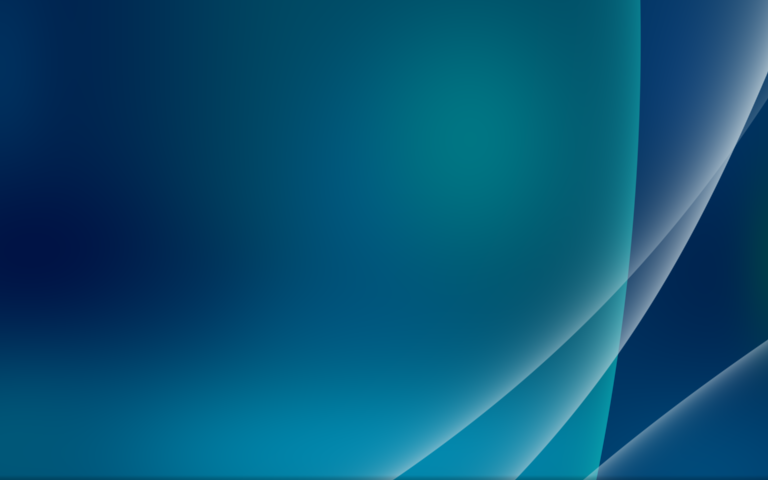
This background is drawn by a Shadertoy shader. Its source:

```glsl
const float ASPECT = 1.6;

// Curves: x as a cubic in y, coefficients in rising order
const vec4 VEIL_CURVE  = vec4(1.242, 0.202, -0.11, 0.0);
const vec4 ARC_CURVE   = vec4(1.073, 0.95, -0.55, 0.19);
const vec4 SWEEP_CURVE = vec4(0.819, 1.46, -0.80, 0.25);
const vec4 LOW_CURVE   = vec4(1.215, 1.17, 0.50, 0.0);

// Sheen widths and strengths, from bottom to top
const vec2 VEIL_WIDTH     = vec2(0.045, 0.060);
const vec2 VEIL_STRENGTH  = vec2(0.80, 0.55);
const vec2 ARC_WIDTH      = vec2(0.038, 0.080);
const vec2 ARC_STRENGTH   = vec2(0.58, 0.82);
const vec2 SWEEP_WIDTH    = vec2(0.034, 0.050);
const vec2 SWEEP_STRENGTH = vec2(0.60, 0.12);
const float LOW_WIDTH     = 0.024;
const float LOW_STRENGTH  = 0.50;

const vec3 NAVY       = vec3(0.00, 0.14, 0.31);
const vec3 INK        = vec3(0.00, 0.06, 0.26);
const vec3 SEA        = vec3(0.00, 0.28, 0.38);
const vec3 BLUE       = vec3(0.00, 0.32, 0.51);
const vec3 DUSK_BLUE  = vec3(0.00, 0.20, 0.38);
const vec3 ROYAL      = vec3(0.00, 0.21, 0.43);
const vec3 TEAL       = vec3(0.00, 0.47, 0.52);
const vec3 CYAN       = vec3(0.00, 0.54, 0.69);
const vec3 MOSS       = vec3(0.00, 0.26, 0.28);
const vec3 VEIL_LIGHT = vec3(0.04, 0.64, 0.68);
const vec3 PALE_LIGHT = vec3(0.78, 0.84, 0.87);

// Blend a soft elliptical pool of colour into the base
vec3 pool(vec3 base, vec3 tint, vec2 p, vec2 center, vec2 radius, float strength) {
    vec2 q = (p - center) / radius;
    return mix(base, tint, strength * exp(-dot(q, q)));
}

// Approximate signed distance to a curve, positive on its right
float curveDistance(vec2 p, vec4 c) {
    float x = c.x + p.y * (c.y + p.y * (c.z + p.y * c.w));
    float slope = c.y + p.y * (2.0 * c.z + 3.0 * c.w * p.y);
    return (p.x - x) / sqrt(1.0 + slope * slope);
}

// One crisp edge that fades out towards positive distance
float sheen(float d, float width, float pixel) {
    return smoothstep(-pixel, pixel, d) * exp(-max(d, 0.0) / width);
}

float ramp(vec2 ends, float t) {
    return mix(ends.x, ends.y, t);
}

vec3 leftPanel(vec2 p) {
    vec3 col = mix(NAVY, SEA, smoothstep(0.10, 0.65, p.x));
    col = pool(col, DUSK_BLUE, p, vec2(0.0, 0.85), vec2(0.10, 0.22), 0.8);
    col = pool(col, NAVY, p, vec2(0.36, 0.36), vec2(0.25, 0.16), 0.7);
    col = pool(col, INK, p, vec2(0.07, 0.46), vec2(0.25, 0.18), 0.9);
    col = pool(col, BLUE, p, vec2(0.78, 0.60), vec2(0.20, 0.28), 0.8);
    col = pool(col, BLUE, p, vec2(0.72, 0.32), vec2(0.32, 0.14), 0.5);
    col = pool(col, TEAL, p, vec2(0.98, 0.71), vec2(0.23, 0.27), 0.95);
    col = pool(col, CYAN, p, vec2(0.82, 0.05), vec2(0.78, 0.20), 0.97);
    return pool(col, SEA + vec3(0.0, 0.08, 0.10), p, vec2(0.0, 0.07), vec2(0.25, 0.18), 0.8);
}

vec3 rightPanel(vec2 p) {
    vec3 col = DUSK_BLUE;
    col = pool(col, ROYAL, p, vec2(1.42, 0.80), vec2(0.12, 0.25), 0.9);
    col = pool(col, NAVY, p, vec2(1.49, 0.43), vec2(0.22, 0.24), 0.95);
    col = pool(col, MOSS, p, vec2(1.62, 0.46), vec2(0.07, 0.20), 0.85);
    return pool(col, BLUE, p, vec2(1.46, 0.01), vec2(0.28, 0.17), 0.75);
}

void mainImage(out vec4 fragColor, in vec2 fragCoord) {
    vec2 p = fragCoord / iResolution.xy * vec2(ASPECT, 1.0);
    float pixel = 1.0 / iResolution.y;

    // Two panels divided by the veil
    float veil = curveDistance(p, VEIL_CURVE);
    vec3 col = mix(leftPanel(p), rightPanel(p), smoothstep(-pixel, pixel, veil));
    float glow = sheen(-veil, ramp(VEIL_WIDTH, p.y), pixel);
    col = mix(col, VEIL_LIGHT, glow * ramp(VEIL_STRENGTH, p.y));

    // Pale sweeping arcs
    glow = sheen(-curveDistance(p, SWEEP_CURVE), ramp(SWEEP_WIDTH, p.y), pixel);
    col = mix(col, PALE_LIGHT, glow * ramp(SWEEP_STRENGTH, p.y));
    glow = sheen(-curveDistance(p, ARC_CURVE), ramp(ARC_WIDTH, p.y), pixel);
    col = mix(col, PALE_LIGHT, glow * ramp(ARC_STRENGTH, p.y));
    glow = sheen(curveDistance(p, LOW_CURVE), LOW_WIDTH, pixel);
    col = mix(col, PALE_LIGHT, glow * LOW_STRENGTH);

    // Thin shade along the bottom
    col *= mix(0.80, 1.0, smoothstep(0.0, 0.012, p.y));
    fragColor = vec4(col, 1.0);
}
```
